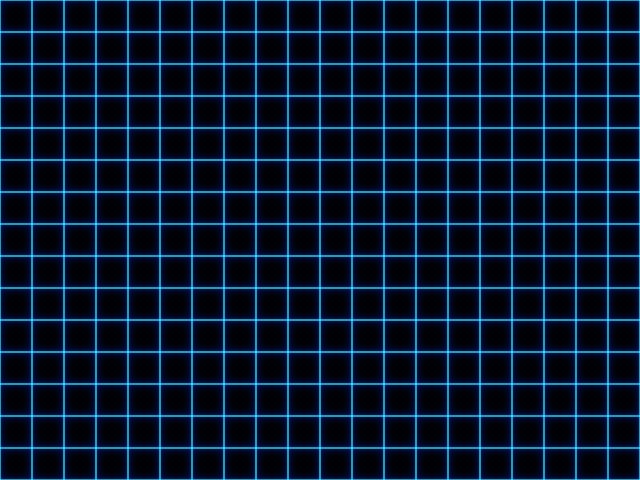
Give the GLSL for this pattern, as a Shadertoy shader.

```glsl
// Glowing cyan grid on black: square cells, 20 across and 15 down.
// Each axis gives a distance to its nearest line; that distance drives
// a soft bright core and a wider, exponentially fading navy halo.

#define ROWS 15.0
#define LINE_HALF_WIDTH 0.05
#define GLOW_FALLOFF 10.0
#define LINE_COLOR vec3(0.19, 0.78, 0.82)
#define GLOW_COLOR vec3(0.0, 0.075, 0.36)
#define CROSSING_BOOST vec3(0.16, 0.18, 0.16)

// Distance to the nearest grid line on each axis, in cells
vec2 gridDistance(vec2 cellPos) {
    return abs(fract(cellPos + 0.5) - 0.5);
}

void mainImage(out vec4 fragColor, in vec2 fragCoord) {
    vec2 cellPos = fragCoord / iResolution.y * ROWS;
    float pixel = ROWS / iResolution.y;
    vec2 dist = gridDistance(cellPos);

    // Halo, summed over both axes
    vec2 halo = exp(-GLOW_FALLOFF * dist);
    vec3 color = GLOW_COLOR * (halo.x + halo.y);

    // Soft line core, never thinner than the pixel grid can resolve
    float halfWidth = max(LINE_HALF_WIDTH, 1.25 * pixel);
    vec2 core = 1.0 - smoothstep(vec2(0.0), vec2(halfWidth), dist);
    float coverage = 1.0 - (1.0 - core.x) * (1.0 - core.y);
    color = mix(color, LINE_COLOR, coverage);

    // Brighter spots where lines cross
    color += CROSSING_BOOST * core.x * core.y;

    fragColor = vec4(clamp(color, 0.0, 1.0), 1.0);
}
```
